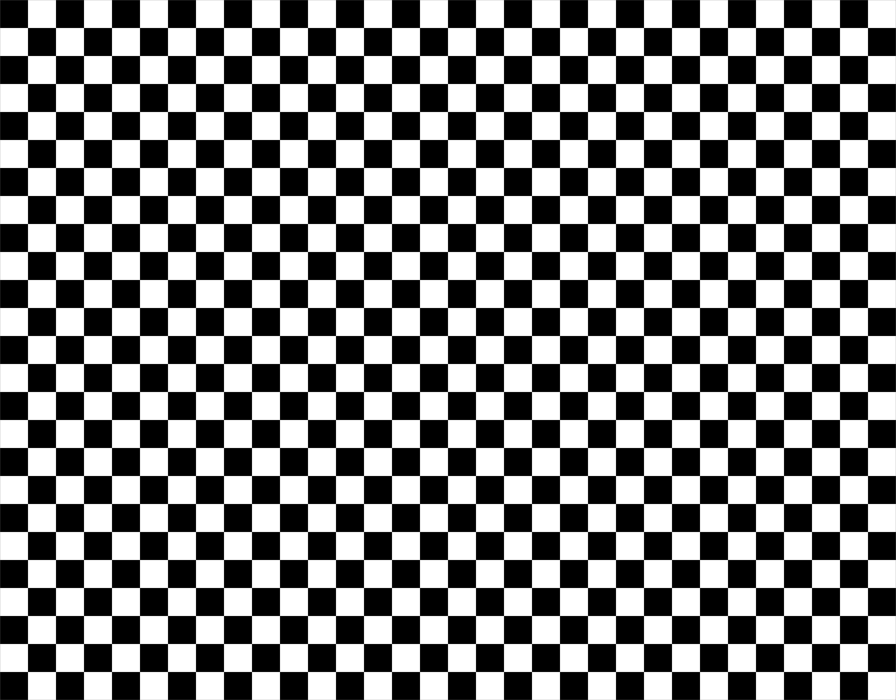
A WebGL 1 fragment shader for this pattern:

```glsl
precision highp float;
// Black and white checkerboard, 32 squares across and 25 down, with softened edges.

uniform vec2 u_resolution;

const vec2 SQUARES = vec2(32.0, 25.0);
const float EDGE_SOFTNESS = 0.75; // half width of an edge, in pixels
const vec3 DARK = vec3(0.0);
const vec3 LIGHT = vec3(1.0);

// Signed distance to the nearest grid line: positive in even squares, negative in odd.
vec2 parityDistance(vec2 p) {
  return 0.5 - abs(mod(p + 0.5, 2.0) - 1.0);
}

void main() {
  vec2 grid = gl_FragCoord.xy / u_resolution * SQUARES;
  vec2 blur = EDGE_SOFTNESS * SQUARES / u_resolution;

  // Smooth even/odd coverage along each axis
  vec2 even = smoothstep(-blur, blur, parityDistance(grid));

  // Soft exclusive-or: light where the two parities differ
  float light = even.x + even.y - 2.0 * even.x * even.y;

  gl_FragColor = vec4(mix(DARK, LIGHT, light), 1.0);
}
```
